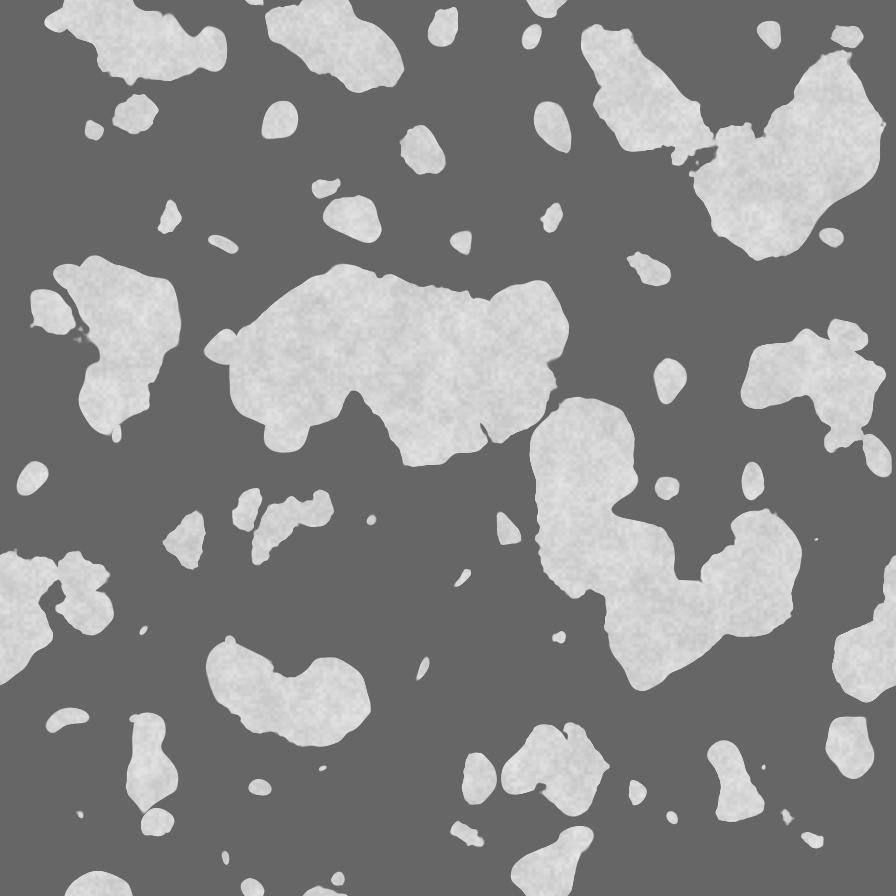
This texture is drawn by a WebGL 1 fragment shader. Its source:

```glsl
precision highp float;
uniform vec2 u_resolution;

#define LAND_CELLS 4.0
#define LAND_SIZE vec2(0.016, 0.048)
#define MAIN_LAND_CELL vec2(1.0, 2.0)
#define MAIN_LAND_SIZE 0.064
#define PEBBLE_CELLS 9.0
#define PEBBLE_SIZE vec2(0.002, 0.031)
#define ROUGHNESS 0.006
#define GROUND_TONE 0.40
#define PATCH_TONE 0.828
#define TAU 6.28318

vec4 hash4(vec2 p, float seed) {
  p += seed * vec2(17.3, 41.7);
  vec4 q = fract(p.xyxy * vec4(0.1031, 0.1030, 0.0973, 0.1099));
  q += dot(q, q.wzxy + 33.33);
  return fract((q.xxyz + q.yzzw) * q.zywx);
}

vec2 wrapCell(vec2 cell, float period) {
  return floor(mod(cell + 0.5, period));
}

// Value noise that wraps over the canvas, from -0.5 to 0.5
float noise(vec2 uv, float period, float seed) {
  vec2 p = uv * period;
  vec2 i = floor(p);
  vec2 f = p - i;
  f = f * f * f * (f * (f * 6.0 - 15.0) + 10.0);
  float a = hash4(wrapCell(i, period), seed).x;
  float b = hash4(wrapCell(i + vec2(1.0, 0.0), period), seed).x;
  float c = hash4(wrapCell(i + vec2(0.0, 1.0), period), seed).x;
  float d = hash4(wrapCell(i + 1.0, period), seed).x;
  return mix(mix(a, b, f.x), mix(c, d, f.x), f.y) - 0.5;
}

float smoothMin(float a, float b, float k) {
  float h = max(k - abs(a - b), 0.0) / k;
  return min(a, b) - h * h * k * 0.25;
}

vec2 heading(float angle) {
  return vec2(cos(angle), sin(angle));
}

// Large patches: one winding chain of merged lobes per cell
float landDistance(vec2 uv) {
  vec2 home = floor(uv * LAND_CELLS);
  float nearest = 1.0;
  for (int y = -1; y <= 1; y++) {
    for (int x = -1; x <= 1; x++) {
      vec2 cell = home + vec2(float(x), float(y));
      vec2 id = wrapCell(cell, LAND_CELLS);
      vec4 h = hash4(id, 1.0);
      float isMain = 1.0 - step(0.5, distance(id, MAIN_LAND_CELL));
      float size = mix(mix(LAND_SIZE.x, LAND_SIZE.y, h.w), MAIN_LAND_SIZE, isMain);
      float angle = TAU * h.z;
      vec2 lobe = (cell + mix(vec2(0.25), vec2(0.75), h.xy)) / LAND_CELLS;
      lobe -= 1.5 * size * heading(angle);
      float chain = 1.0;
      for (int k = 0; k < 4; k++) {
        vec4 g = hash4(id, 5.0 + float(k));
        float radius = size * mix(0.6, 1.25, g.y);
        chain = smoothMin(chain, length(uv - lobe) - radius, 0.012);
        angle += (g.x - 0.5) * 2.4;
        lobe += 1.15 * size * heading(angle);
      }
      nearest = min(nearest, chain);
    }
  }
  return nearest;
}

// Small patches: one turned ellipse per cell, from crumbs to pebbles
float pebbleDistance(vec2 uv) {
  vec2 home = floor(uv * PEBBLE_CELLS);
  float nearest = 1.0;
  for (int y = -1; y <= 1; y++) {
    for (int x = -1; x <= 1; x++) {
      vec2 cell = home + vec2(float(x), float(y));
      vec2 id = wrapCell(cell, PEBBLE_CELLS);
      vec4 h = hash4(id, 2.0);
      vec4 g = hash4(id, 3.0);
      vec2 q = uv - (cell + mix(vec2(0.1), vec2(0.9), h.xy)) / PEBBLE_CELLS;
      vec2 axis = heading(TAU * h.z);
      float aspect = mix(0.55, 1.0, g.x);
      q = vec2(dot(q, axis), dot(q, vec2(-axis.y, axis.x)) / aspect);
      float radius = mix(PEBBLE_SIZE.x, PEBBLE_SIZE.y, h.w);
      nearest = min(nearest, (length(q) - radius) * aspect);
    }
  }
  return nearest;
}

void main() {
  vec2 uv = gl_FragCoord.xy / u_resolution;
  float pixel = 1.0 / min(u_resolution.x, u_resolution.y);

  // Bend the outlines, then chip them; some stretches stay smooth
  vec2 bent = uv + 0.02 * vec2(noise(uv, 22.0, 11.0), noise(uv, 22.0, 12.0));
  float land = landDistance(bent) + 0.045 * noise(uv, 11.0, 13.0);
  float d = min(land, pebbleDistance(bent));
  float chipping = smoothstep(-0.2, 0.3, noise(uv, 16.0, 14.0));
  d += 0.014 * noise(uv, 38.0, 15.0);
  d += ROUGHNESS * chipping * (noise(uv, 90.0, 16.0) + 0.5 * noise(uv, 180.0, 17.0));
  float cover = 1.0 - smoothstep(-0.75 * pixel, 0.75 * pixel, d);

  // Cloudy, finely grained surface of the patches
  float tone = PATCH_TONE + 0.035 * noise(uv, 20.0, 21.0);
  tone += 0.05 * noise(uv, 56.0, 22.0) + 0.03 * noise(uv, 120.0, 23.0);
  tone += 0.06 * noise(uv, 240.0, 24.0);

  gl_FragColor = vec4(vec3(mix(GROUND_TONE, tone, cover)), 1.0);
}
```
